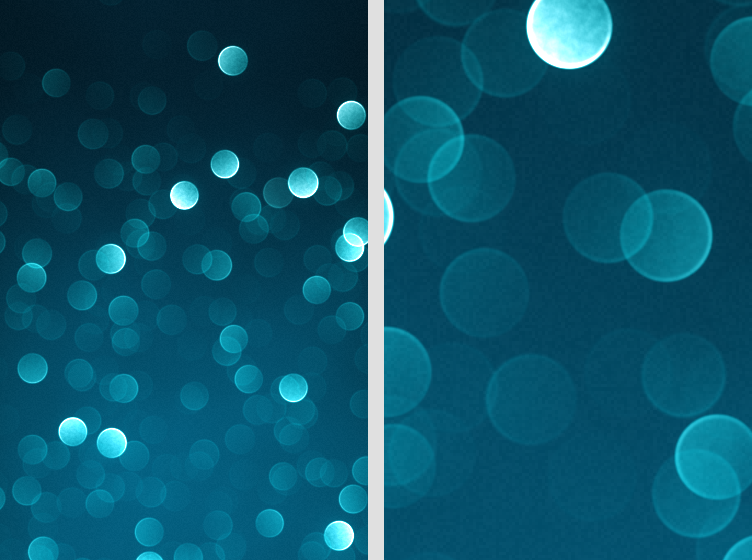
Left: the whole. Right: its middle third, enlarged.
Give the GLSL for this background, as a Shadertoy shader.

```glsl
// Soft teal bokeh: translucent rimmed light discs over a dark-to-cyan vertical glow.

vec3 hash3(vec3 p) {
    p = fract(p * vec3(0.1031, 0.1030, 0.0973));
    p += dot(p, p.yxz + 33.33);
    return fract((p.xxy + p.yxx) * p.zyx);
}

// Slow mottling from layered, domain-shifted sines, roughly -1 to 1.
float mottle(vec2 p) {
    float sum = 0.0, gain = 0.5;
    for (int i = 0; i < 4; i++) {
        sum += gain * sin(p.x + 1.7 * sin(p.y * 0.8)) * cos(p.y + 1.3 * sin(p.x * 0.7));
        p = mat2(1.4, 1.1, -1.1, 1.4) * p + 2.3;
        gain *= 0.55;
    }
    return sum;
}

// One lit disc: soft edge, slanted fill, thin rim and faint halo.
float disc(vec2 offset, float radius, float angle, float power, float blur) {
    float dist = length(offset) - radius;
    float inside = 1.0 - smoothstep(-blur, blur, dist);
    float slant = dot(offset, vec2(cos(angle), sin(angle))) / radius;
    float fill = 0.82 + 0.36 * slant + 0.09 * mottle(offset * 230.0 + angle * 9.0);
    float rimDist = (dist + 0.0022) / 0.0022;
    float rim = exp(-rimDist * rimDist) * (0.42 + 0.34 * slant);
    float halo = 0.06 * power * exp(-max(dist, 0.0) * 65.0) * (1.0 - inside);
    return inside * (fill + rim) + halo;
}

// Scatters discs over jittered cells and adds their light to the colour.
vec3 addDiscs(vec3 col, vec2 p, float cell, float seed, float chance, vec2 powerRange, float blur) {
    vec2 home = floor(p / cell);
    for (int y = -1; y <= 1; y++)
    for (int x = -1; x <= 1; x++) {
        vec2 id = home + vec2(x, y);
        vec3 place = hash3(vec3(id + 40.0, seed));
        vec3 look = hash3(vec3(id + 90.0, seed + 17.0));
        vec2 center = (id + 0.04 + 0.92 * place.xy) * cell;

        // Fewer and dimmer lights toward the top.
        float thinning = 1.0 - 0.75 * smoothstep(0.95, 1.45, center.y);
        if (place.z > chance * thinning) continue;
        float power = mix(powerRange.x, powerRange.y, pow(look.x, 1.6));
        power *= mix(0.5, 1.0, thinning);

        float radius = 0.0385 + 0.004 * look.z;
        float light = power * disc(p - center, radius, look.y * 6.283, power, blur);
        vec3 glow = vec3(0.10 * light + 0.34 * light * light, 0.80, 0.82) * light;
        // A few discs lean toward pale grey.
        float pale = step(0.92, look.z) * smoothstep(0.12, 0.4, power);
        glow = mix(glow, light * vec3(0.34, 0.68, 0.65), pale);
        col += glow * (1.0 - 0.5 * min(col, 1.0));
    }
    return col;
}

void mainImage(out vec4 fragColor, in vec2 fragCoord) {
    vec2 p = fragCoord / iResolution.x;
    float height = fragCoord.y / iResolution.y;
    float pixel = 1.0 / iResolution.x;

    // Backdrop glow with broad, gentle unevenness.
    vec3 col = mix(vec3(0.016, 0.362, 0.485), vec3(0.014, 0.125, 0.180),
                   smoothstep(0.13, 0.93, height));
    col *= 1.0 + 0.09 * mottle(p * 5.0 + 1.0);
    col *= 1.0 - 0.16 * pow(abs(p.x - 0.5) * 2.0, 3.0);

    // Faint, blurred discs at the back.
    for (int i = 0; i < 3; i++) {
        float layer = float(i);
        col = addDiscs(col, p + 0.037 * layer, 0.120 + 0.012 * layer, 3.0 + 7.0 * layer,
                       0.60, vec2(0.015, 0.095), 0.0018 + 0.7 * pixel);
    }
    // Middle discs, then the sparse bright ones.
    col = addDiscs(col, p, 0.130, 31.0, 0.55, vec2(0.08, 0.27), 0.0010 + 0.7 * pixel);
    col = addDiscs(col, p, 0.145, 52.0, 0.44, vec2(0.22, 1.20), 0.0008 + 0.7 * pixel);

    // Very fine grain.
    col += 0.022 * (hash3(vec3(floor(p * 336.0), 5.0)).x - 0.5);
    fragColor = vec4(clamp(col, 0.0, 1.0), 1.0);
}
```
